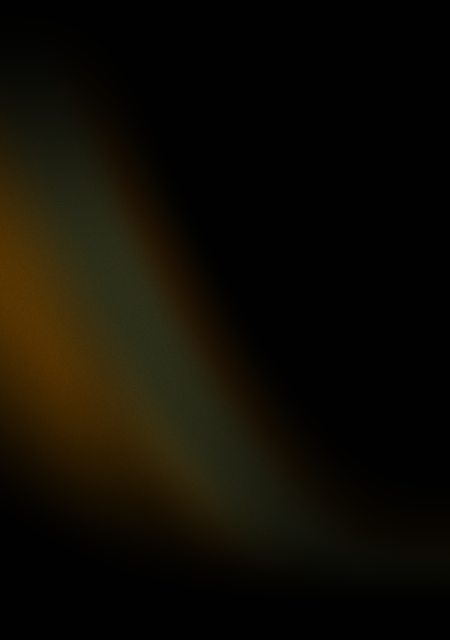
This background is drawn by a WebGL 1 fragment shader. Its source:

```glsl
precision highp float;
// Curved band of amber, grey-green and rust light sweeping down a black field.
uniform vec2 u_resolution;

#define AMBER vec3(0.325, 0.195, 0.004)
#define SILVER vec3(0.170, 0.176, 0.092)
#define RUST vec3(0.165, 0.095, 0.008)
#define BLACK vec3(0.004, 0.004, 0.002)
#define RIDGE_FOOT vec2(0.95, 1.32)
#define RIDGE_BEND 1.42
#define FLOOR_DEPTH 1.345
#define GRAIN_CELLS 360.0
#define GRAIN_AMOUNT 0.07

float hash(vec2 p) {
  vec3 q = fract(vec3(p.xyx) * 0.1031);
  q += dot(q, q.yzx + 33.33);
  return fract((q.x + q.y) * q.z);
}

// Approximate signed distance to the parabolic ridge, positive at lower left.
float ridgeDistance(vec2 p) {
  float run = max(RIDGE_FOOT.x - p.x, 0.0);
  float slope = 2.0 * RIDGE_BEND * run;
  float rise = p.y - RIDGE_FOOT.y + RIDGE_BEND * run * run;
  return rise / sqrt(1.0 + slope * slope);
}

// Soft shadow under the band, wider and higher towards the left.
float floorFade(vec2 p) {
  float lift = max(0.58 - p.x, 0.0);
  float edge = FLOOR_DEPTH - 0.55 * lift * lift;
  float width = mix(0.55, 0.12, clamp(p.x / 0.8, 0.0, 1.0));
  return smoothstep(0.0, width, edge - p.y);
}

void main() {
  // Width spans 0 to 1; y is measured down from the top, 0 to 1.422.
  vec2 uv = gl_FragCoord.xy / u_resolution;
  vec2 p = vec2(uv.x, (1.0 - uv.y) * 512.0 / 360.0);
  float d = ridgeDistance(p);

  // Colours across the band
  vec3 light = mix(RUST, SILVER, smoothstep(-0.15, -0.03, d));
  light = mix(light, AMBER, smoothstep(0.0, 0.2, d));
  light *= smoothstep(-0.27, -0.08, d);

  // Brightness along the band
  float innerShade = smoothstep(0.1, 0.4, p.x) * smoothstep(0.05, 0.2, d);
  light *= mix(1.0, 0.5, innerShade);
  light *= smoothstep(0.0, 0.62, p.y);
  light *= mix(1.0, 0.25, smoothstep(0.3, 0.85, p.x));
  light *= floorFade(p);

  // Fine grain
  float grain = hash(floor(p * GRAIN_CELLS)) - 0.5;
  light *= 1.0 + GRAIN_AMOUNT * grain;

  gl_FragColor = vec4(BLACK + light, 1.0);
}
```
